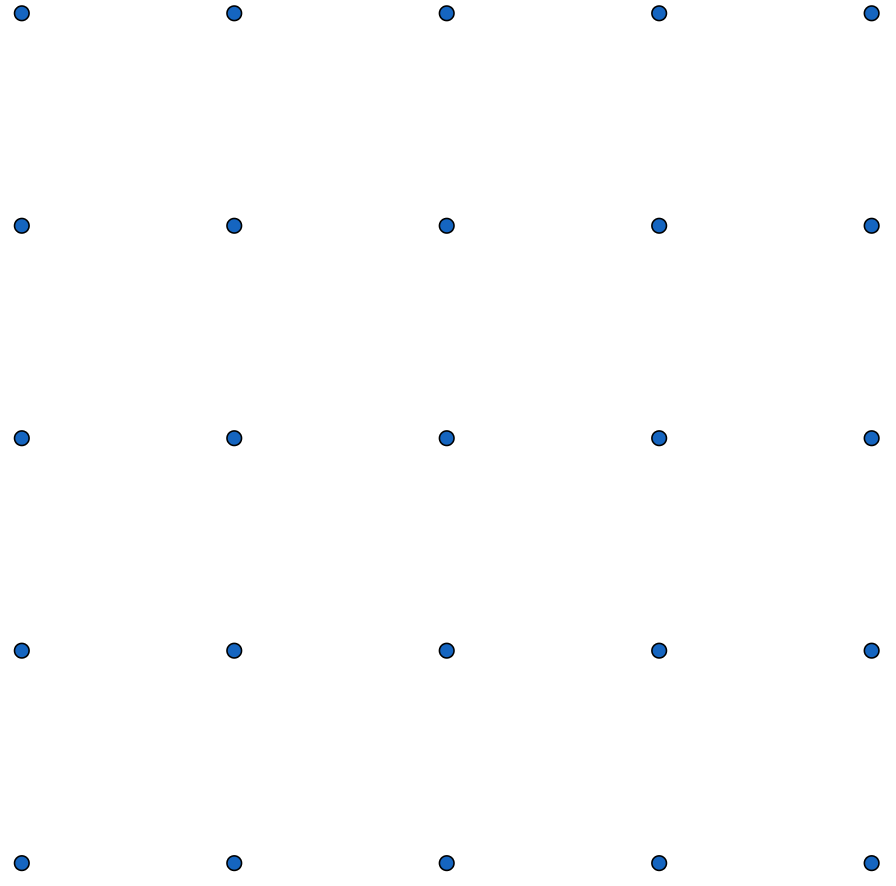
Write a WebGL 1 fragment shader that draws this pattern.

```glsl
precision highp float;
// Five by five square grid of small blue discs with thin black outlines on white.

uniform vec2 u_resolution;

// Antialiased coverage of a disc, one pixel wide at the edge.
float discCoverage(float dist, float radius, float pixel) {
  return clamp(0.5 + (radius - dist) / pixel, 0.0, 1.0);
}

void main() {
  float pixel = 1.0 / u_resolution.y;
  vec2 p = gl_FragCoord.xy * pixel;

  // Offset from the nearest grid point, measured in canvas heights.
  float spacing = 0.2398;
  vec2 gridCenter = vec2(0.5042, 0.5054);
  vec2 cell = clamp(floor((p - gridCenter) / spacing + 0.5), -2.0, 2.0);
  float dist = length(p - gridCenter - cell * spacing);

  // Black disc, then the blue fill inside its rim.
  vec3 color = vec3(1.0);
  color = mix(color, vec3(0.0), discCoverage(dist, 0.0091, pixel));
  color = mix(color, vec3(0.082, 0.396, 0.753), discCoverage(dist, 0.0073, pixel));

  gl_FragColor = vec4(color, 1.0);
}
```
